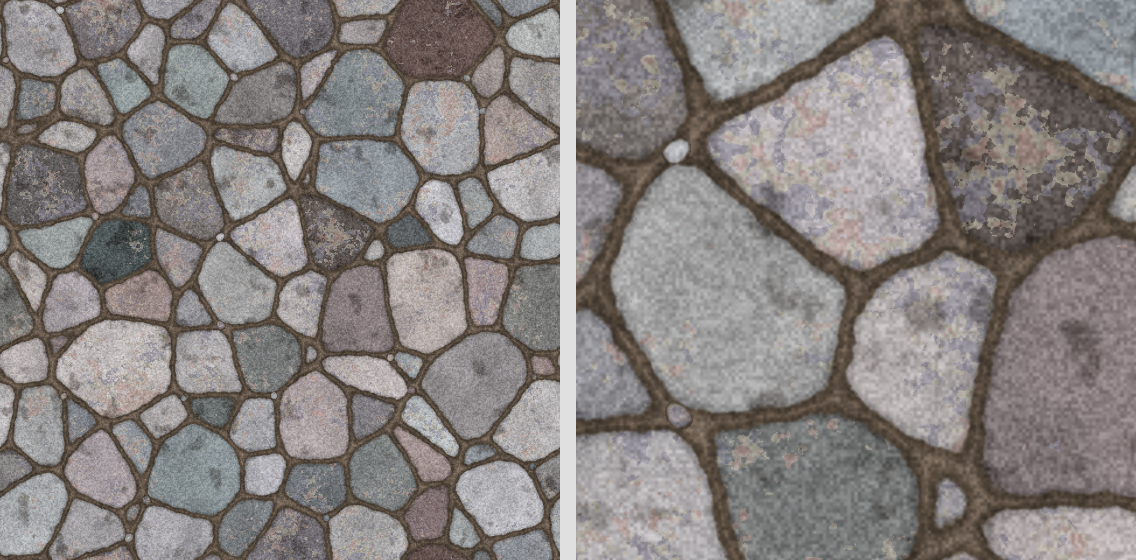
Left, the full canvas; right, a detail of the centre.
This texture is drawn by a Shadertoy shader. Its source:

```glsl
// Irregular fieldstone paving set in brown mortar, seamless on all sides.
// A weighted cellular diagram gives angular stones of mixed size; small pebbles
// fill the wide joints, and wrapped noise adds grain, lichen and dark stains.

const float GRID = 10.0;     // stone sites per side
const float PEBBLES = 32.0;  // pebble sites per side
const float TAU = 6.2831853;

vec3 hash3(vec2 p) {
    vec3 q = fract(p.xyx * vec3(0.1031, 0.1030, 0.0973));
    q += dot(q, q.yxz + 33.33);
    return fract((q.xxy + q.yzz) * q.zyx);
}

// Value noise that wraps after n cells
float noise(vec2 uv, float n) {
    vec2 p = uv * n, i = floor(p), f = p - i;
    f = f * f * (3.0 - 2.0 * f);
    float a = hash3(mod(i, n)).x, b = hash3(mod(i + vec2(1, 0), n)).x;
    float c = hash3(mod(i + vec2(0, 1), n)).x, d = hash3(mod(i + 1.0, n)).x;
    return mix(mix(a, b, f.x), mix(c, d, f.x), f.y);
}

float fbm(vec2 uv, float n) {
    float sum = 0.0, amp = 0.5;
    for (int i = 0; i < 4; i++) {
        sum += amp * noise(uv + 0.137 * float(i), n);
        n *= 2.0;
        amp *= 0.53;
    }
    return sum;
}

// Offset from p to the site of a cell, and the weight of that site
vec3 site(vec2 cell, vec2 p) {
    vec3 h = hash3(mod(cell, GRID) + 17.0);
    return vec3(cell + 0.02 + 0.96 * h.xy - p, 0.95 * pow(h.z, 1.6));
}

// x: distance inside the stone (negative in mortar), yz: stone id
vec3 stones(vec2 uv) {
    vec2 p = uv * GRID, base = floor(p), id = base;
    vec3 own = vec3(0);
    float best = 1e3;
    for (int k = 0; k < 25; k++) {
        vec2 cell = base + vec2(k % 5 - 2, k / 5 - 2);
        vec3 s = site(cell, p);
        float power = dot(s.xy, s.xy) - s.z;
        if (power < best) { best = power; own = s; id = cell; }
    }
    // Soft minimum over all borders rounds the corners
    float sum = 1e-9;
    for (int k = 0; k < 25; k++) {
        vec2 cell = base + vec2(k % 5 - 2, k / 5 - 2);
        if (cell == id) continue;
        vec3 s = site(cell, p);
        float border = (dot(s.xy, s.xy) - s.z - best) / (2.0 * length(s.xy - own.xy) + 1e-4);
        sum += exp(-border / 0.055);
    }
    return vec3(-0.055 * log(sum) - 0.046, mod(id, GRID));
}

// Pebble in the current fine cell, sized to fit the joint around it
vec3 pebble(vec2 uv) {
    vec2 cell = floor(uv * PEBBLES), id = mod(cell, PEBBLES);
    vec2 centre = (cell + 0.3 + 0.4 * hash3(id + 71.0).xy) / PEBBLES;
    float depth = -stones(centre).x;
    float size = depth > 0.055 ? min(0.9 * depth, 0.085) : -1.0;
    return vec3(size - GRID * length(uv - centre), id + 40.0);
}

vec3 stoneColor(vec2 uv, vec2 id) {
    vec3 h = hash3(id + 5.0), g = hash3(id + 93.0);
    vec2 shift = floor(h.xy * 16.0) / 16.0 + uv;
    float tone = mix(0.46, 0.74, h.x) * (g.x < 0.07 ? 0.7 : 1.0);
    vec3 tint = mix(vec3(-0.04, 0.012, 0.012), vec3(0.05, -0.015, -0.035), h.y);
    vec3 col = tone + tint * (1.15 - 0.8 * h.x) + g.y * vec3(0.003, -0.008, 0.02);
    col *= 0.84 + 0.34 * fbm(shift, 22.0);

    // Crusty lichen in cream, rose and lavender flecks
    float patches = fbm(shift + 0.31, 16.0) + 0.85 * (fbm(uv, 150.0) - 0.49);
    float lichen = smoothstep(0.0, 0.04, patches - mix(0.49, 0.76, g.z));
    float kind = 0.5 * fbm(uv + 0.6, 30.0) + 0.5 * fbm(uv + 0.2, 130.0);
    vec3 crust = mix(vec3(0.53, 0.52, 0.58), vec3(0.70, 0.68, 0.61), smoothstep(0.44, 0.48, kind));
    crust = mix(crust, vec3(0.70, 0.58, 0.55), smoothstep(0.53, 0.57, kind));
    col = mix(col, crust, 0.6 * lichen);

    // Dark worn stains
    float stain = smoothstep(0.6, 0.76, fbm(shift + 0.77, 32.0));
    return mix(col, col * vec3(0.66, 0.64, 0.62), 0.75 * stain);
}

void mainImage(out vec4 fragColor, in vec2 fragCoord) {
    vec2 uv = fragCoord / iResolution.xy;
    vec2 bent = uv + 0.0018 * sin(TAU * (uv.yx * vec2(9, 8) + vec2(0.2, 0.6)))
                   + 0.0006 * sin(TAU * (uv.yx * vec2(29, 31) + uv * 7.0));

    vec3 shape = stones(bent), small = pebble(bent);
    if (small.x > max(shape.x, -0.02)) shape = small;
    float edge = shape.x + 0.05 * (fbm(uv, 110.0) - 0.49);
    float grain = noise(uv, 480.0) - 0.5 + 0.5 * (noise(uv + 0.4, 240.0) - 0.5);

    // Mortar: dark beside the stones, sandy in the wide joints
    vec3 mortar = mix(vec3(0.30, 0.255, 0.21), vec3(0.44, 0.385, 0.335), smoothstep(0.015, 0.08, -edge));
    mortar *= 0.8 + 0.4 * fbm(uv, 60.0) + 0.4 * grain;

    vec3 stone = stoneColor(uv, shape.yz) * mix(0.82, 1.0, smoothstep(0.0, 0.06, edge));
    stone += 0.16 * grain;

    float blur = max(0.014, 0.8 * GRID / iResolution.y);
    fragColor = vec4(mix(mortar, stone, smoothstep(-blur, blur, edge)), 1.0);
}
```
